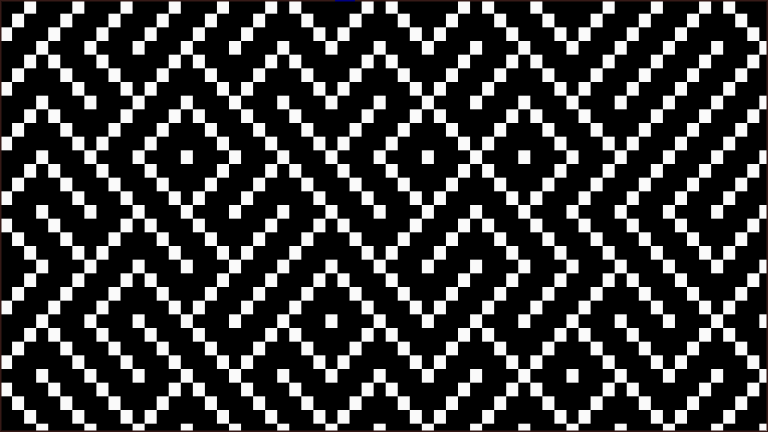
Reproduce this pattern procedurally as a Shadertoy shader.

```glsl
#define CELLS vec2(63.72, 31.61)    // cells across and down
#define TILE 4.0                    // cells from node to node
#define SEED vec2(12.7, 78.2)
#define SLASH_SHARE 0.5             // share of tiles leaning right
#define INK vec3(0.98)
#define PAPER vec3(0.0)
#define FRAME vec3(0.21, 0.10, 0.09)
#define FRAME_ACCENT vec3(0.0, 0.0, 0.5)
#define FRAME_WIDTH (1.0 / 512.0)   // as a share of canvas width
#define ACCENT_SPAN vec2(0.436, 0.462)

float hash(vec2 p) {
    return fract(sin(dot(p, SEED)) * 43758.5);
}

// 1 where a cell is inked: nodes plus one stepped diagonal per tile
float mazeCell(vec2 cell) {
    vec2 tile = floor((cell + 1.0) / TILE);
    vec2 local = cell + 1.0 - tile * TILE;
    bool node = local.x + local.y < 0.5;
    bool slash = hash(tile + 3.0) < SLASH_SHARE;
    float offset = slash ? local.x + local.y - TILE : local.x - local.y;
    return node || abs(offset) < 0.5 ? 1.0 : 0.0;
}

// Blend the four nearest cells across a one-pixel edge
float maze(vec2 p, vec2 pixel) {
    vec2 q = p - 0.5;
    vec2 c = floor(q);
    vec2 f = clamp((q - c - 0.5) / pixel + 0.5, 0.0, 1.0);
    float upper = mix(mazeCell(c), mazeCell(c + vec2(1, 0)), f.x);
    float lower = mix(mazeCell(c + vec2(0, 1)), mazeCell(c + vec2(1, 1)), f.x);
    return mix(upper, lower, f.y);
}

void mainImage(out vec4 fragColor, in vec2 fragCoord) {
    vec2 uv = fragCoord / iResolution.xy;
    vec2 fromTop = vec2(uv.x, 1.0 - uv.y);
    vec3 color = mix(PAPER, INK, maze(fromTop * CELLS, CELLS / iResolution.xy));

    // Thin frame with a short accent on the top edge
    vec2 edge = min(fragCoord, iResolution.xy - fragCoord) / iResolution.x;
    float border = min(edge.x, edge.y);
    float frame = clamp((FRAME_WIDTH - border) * iResolution.x + 0.5, 0.0, 1.0);
    bool accent = uv.y > 0.5 && uv.x > ACCENT_SPAN.x && uv.x < ACCENT_SPAN.y;
    color = mix(color, accent ? FRAME_ACCENT : FRAME, frame);

    fragColor = vec4(color, 1.0);
}
```
